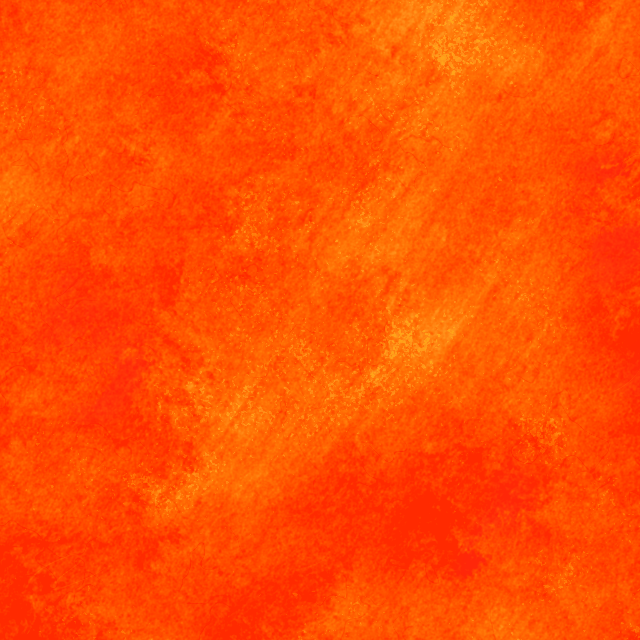
Reproduce this texture procedurally as a WebGL 1 fragment shader.

```glsl
precision highp float;
// Fiery orange plaster: mottled patches, slanted brush strokes, curled cracks and yellow flecks.

uniform vec2 u_resolution;

const float STROKE_ANGLE = 0.98;
const float VEIN_ANGLE = 0.62;
const float MEAN_TONE = 0.303;
const float DARKEST_TONE = 0.165;
const vec3 CRIMSON = vec3(1.0, 0.13, 0.09);

vec3 hash3(vec2 cell) {
  vec3 h = fract(cell.xyx * vec3(0.1031, 0.1030, 0.0973));
  h += dot(h, h.yxz + 33.33);
  return fract((h.xxy + h.yzz) * h.zyx);
}

vec2 rotate(vec2 p, float angle) {
  float c = cos(angle), s = sin(angle);
  return vec2(c * p.x + s * p.y, c * p.y - s * p.x);
}

// Cellular noise: each cell holds one soft blob of random sign and strength.
float blobs(vec2 p) {
  vec2 cell = floor(p);
  float sum = 0.0;
  for (int y = -1; y <= 1; y++) {
    for (int x = -1; x <= 1; x++) {
      vec2 neighbour = cell + vec2(float(x), float(y));
      vec3 h = hash3(neighbour);
      vec2 offset = neighbour + h.xy - p;
      float falloff = max(1.0 - dot(offset, offset), 0.0);
      sum += (2.0 * h.z - 1.0) * falloff * falloff;
    }
  }
  return sum;
}

// Sums octaves of blobs, turning each one to hide the grid.
float layered(vec2 p, int octaves, float gain) {
  float sum = 0.0, weight = 1.0;
  for (int i = 0; i < 6; i++) {
    if (i >= octaves) break;
    sum += weight * blobs(p);
    p = rotate(p, 0.7) * 2.03 + 17.3;
    weight *= gain;
  }
  return sum;
}

// Bends space with layered sines.
vec2 sway(vec2 p, float frequency, float amount) {
  vec2 q = p * frequency;
  return p + amount * (sin(q.yx + vec2(0.4, 2.1))
                     + 0.5 * sin(2.3 * q.yx + 1.7 * q + vec2(3.2, 0.9)));
}

// Thin line along the zero contour of a field.
float contour(float field, float width) {
  return 1.0 - smoothstep(0.0, width, abs(field));
}

// Fine bristle marks running along the first axis.
float brushStrokes(vec2 p) {
  return blobs(p * vec2(4.0, 62.0) + 40.0)
       + 0.9 * blobs(p * vec2(16.0, 170.0) + 90.0);
}

vec3 fireColor(float tone) {
  float blue = 0.02 * smoothstep(0.29, 0.45, tone)
             + 0.08 * smoothstep(0.43, 0.57, tone);
  return vec3(1.0, tone, blue);
}

void main() {
  vec2 p = gl_FragCoord.xy / min(u_resolution.x, u_resolution.y);
  vec2 bent = sway(p, 13.0, 0.014);
  vec2 strokeSpace = rotate(p, STROKE_ANGLE);

  // Cloudy patches, their borders frayed by smaller mottling
  float mottle = layered(bent * 29.0 + 3.0, 4, 0.9);
  vec2 frayed = rotate(bent, STROKE_ANGLE) + 0.016 * vec2(mottle, -mottle);
  float patches = layered(frayed * vec2(4.2, 5.6) + 11.0, 4, 0.58);
  float bright = smoothstep(-0.1, 0.6, patches);
  float dark = smoothstep(-0.2, -0.75, patches);
  float tone = MEAN_TONE + 0.112 * patches;
  tone += mottle * mix(0.034, 0.018, bright);

  // Gritty grain: drawn out along the strokes, then dusted with finer specks
  float grain = blobs(strokeSpace * vec2(170.0, 270.0));
  float dust = blobs(p * 340.0 + 7.0);
  tone += 0.046 * grain + 0.042 * dust;

  // Brush strokes over the brighter patches
  tone += brushStrokes(strokeSpace) * mix(0.006, 0.038, bright);

  // Broken, curled dark cracks
  vec2 curled = sway(p, 61.0, 0.006);
  float crackZone = smoothstep(-0.05, 0.4, blobs(p * 11.0 + 60.0));
  float cracks = contour(layered(curled * 24.0 + 5.0, 2, 0.5), 0.085);
  tone -= 0.07 * cracks * crackZone;

  // Pale veins through the dark patches
  vec2 veinSpace = rotate(bent, VEIN_ANGLE) * vec2(6.0, 24.0);
  float veins = contour(layered(veinSpace + 31.0, 2, 0.5), 0.08);
  float veinZone = smoothstep(0.05, 0.5, blobs(p * 7.0 + 23.0));
  tone += 0.065 * veins * veinZone * dark;

  // Dusty clusters of tiny yellow flecks
  float cluster = layered(bent * 6.0 + 70.0, 4, 0.6) + 0.4 * patches;
  float flecks = smoothstep(1.2, 1.7, layered(p * 225.0, 2, 0.7) + cluster);
  tone += 0.13 * flecks;

  // Crimson tint in a few of the darkest spots
  float tint = dark * smoothstep(0.3, 0.8, blobs(p * 6.0 + 83.0));
  vec3 color = fireColor(clamp(tone, DARKEST_TONE, 0.64));
  gl_FragColor = vec4(mix(color, CRIMSON, 0.4 * tint), 1.0);
}
```
